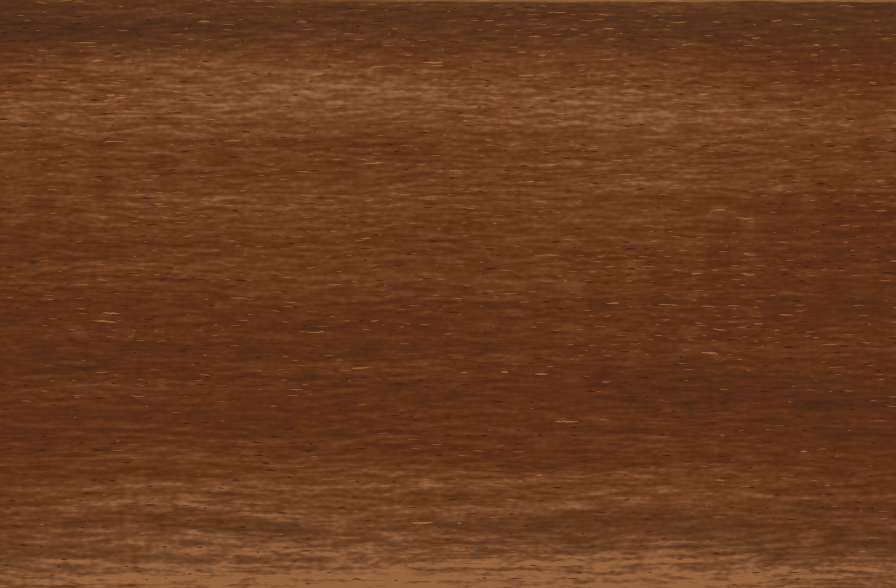
This texture is drawn by a WebGL 1 fragment shader. Its source:

```glsl
precision highp float;
// Weathered reddish-brown wood board with horizontal grain, pale chips and dark pores.
uniform vec2 u_resolution;

const vec3 DEEP  = vec3(0.325, 0.175, 0.095);
const vec3 RED   = vec3(0.37, 0.19, 0.095);
const vec3 BROWN = vec3(0.41, 0.23, 0.11);
const vec3 GOLD  = vec3(0.47, 0.275, 0.15);
const vec3 PALE  = vec3(0.55, 0.37, 0.23);
const vec3 GREY  = vec3(0.44, 0.28, 0.17);
const vec3 CHIP  = vec3(0.68, 0.47, 0.27);
const vec3 PORE  = vec3(0.18, 0.09, 0.05);
const float BROAD_GRAIN = 1.0;
const float STREAK_GRAIN = 0.9;
const float FINE_GRAIN = 1.6;
const float RING_DEPTH = 1.1;
const float CRACK_DEPTH = 0.85;

float hash(vec2 p) {
  return fract(sin(dot(p, vec2(127.1, 311.7))) * 43758.545);
}

vec2 gradientAt(vec2 cell) {
  float angle = 6.2832 * hash(cell);
  return vec2(cos(angle), sin(angle));
}

// Gradient noise, roughly -0.7 to 0.7
float noise(vec2 p) {
  vec2 i = floor(p), f = fract(p);
  vec2 u = f * f * f * (f * (f * 6.0 - 15.0) + 10.0);
  vec2 e = vec2(1.0, 0.0);
  float low = mix(dot(gradientAt(i), f), dot(gradientAt(i + e), f - e), u.x);
  float high = mix(dot(gradientAt(i + e.yx), f - e.yx),
                   dot(gradientAt(i + e.xx), f - e.xx), u.x);
  return mix(low, high, u.y);
}

float bump(float x, float centre, float width) {
  float d = (x - centre) / width;
  return exp(-d * d);
}

// Thin ragged horizontal slivers, at most one per cell
float slivers(vec2 p, vec2 cell, float thickness, float chance, float seed) {
  vec2 g = p / cell;
  g.x += 7.0 * hash(vec2(floor(g.y), seed));
  vec2 id = floor(g) + seed;
  vec2 jitter = vec2(hash(id + 3.7), hash(id + 9.2)) - 0.5;
  vec2 d = (fract(g) - 0.5 - 0.3 * jitter) * cell;
  d.y += 0.12 * jitter.x * d.x + 0.0012 * noise(p * vec2(110.0, 40.0));
  float halfLength = cell.x * mix(0.08, 0.35, hash(id + 5.3));
  float taper = max(1.0 - d.x * d.x / (halfLength * halfLength), 0.0);
  float halfThick = thickness * mix(0.5, 1.0, hash(id + 1.9)) * taper;
  float pixel = 0.5 / u_resolution.y;
  float body = 1.0 - smoothstep(-pixel, pixel, abs(d.y) - halfThick);
  return step(hash(id), chance) * body * smoothstep(0.0, 0.6, taper);
}

// Thin dark lines where stretched noise crosses zero
float cracks(vec2 p, float width) {
  return 1.0 - smoothstep(0.0, width, abs(noise(p)));
}

// Palette from darkest (0) to palest (4)
vec3 woodColour(float tone) {
  vec3 c = mix(DEEP, RED, clamp(tone, -1.2, 1.0));
  c = mix(c, BROWN, clamp(tone - 1.0, 0.0, 1.0));
  c = mix(c, GOLD, clamp(tone - 2.0, 0.0, 1.0));
  return mix(c, PALE, clamp(tone - 3.0, 0.0, 1.3));
}

void main() {
  vec2 p = gl_FragCoord.xy / u_resolution.y;
  float across = gl_FragCoord.x / u_resolution.x;
  float depth = 1.0 - p.y + 0.025 * noise(vec2(p.x * 1.6, p.y * 4.0));

  // Broad bands from the top edge to the bottom edge
  float tone = 1.55 + 1.4 * bump(depth, 0.18, 0.1) + 0.6 * bump(depth, 0.34, 0.11);
  tone -= 0.4 * bump(depth, 0.66, 0.11);
  tone += 1.15 * smoothstep(0.74, 0.91, depth) + 1.3 * smoothstep(0.92, 1.0, depth);
  tone -= 0.7 * bump(depth, 0.06, 0.05) * (1.0 - 0.7 * across);
  tone -= 0.6 * smoothstep(0.72, 1.0, across) + 0.3 * smoothstep(0.15, 0.0, across);

  // Grain at falling scales
  vec2 q = p + vec2(0.0, 0.006 * noise(p * vec2(5.0, 9.0)));
  q.y += 0.0016 * noise(p * vec2(28.0, 30.0) + 3.0);
  tone += BROAD_GRAIN * noise(q * vec2(1.0, 14.0));
  tone += STREAK_GRAIN * noise(q * vec2(2.2, 55.0) + 17.0);
  tone += FINE_GRAIN * noise(q * vec2(20.0, 135.0) + 41.0);
  tone += 0.9 * noise(p * vec2(85.0, 160.0) + 73.0);

  // Swirling growth rings in the lower part
  float ringHeight = p.y + 0.055 * noise(p * vec2(1.9, 6.5) + 5.0);
  float rings = noise(vec2(p.x * 1.5, ringHeight * 95.0));
  float ringZone = smoothstep(0.5, 0.72, depth);
  tone += RING_DEPTH * rings * mix(0.35, 1.0, ringZone);

  // Hairline cracks along the grain, in long and short sets
  float patches = smoothstep(-0.3, 0.3, noise(p * vec2(3.0, 12.0) + 8.0));
  float hairlines = 0.6 * cracks(q * vec2(5.0, 70.0) + 29.0, 0.13);
  hairlines += 0.6 * cracks(q * vec2(17.0, 85.0) + 57.0, 0.15);
  tone -= CRACK_DEPTH * (hairlines * mix(0.5, 1.2, patches) - 0.15);

  vec3 colour = woodColour(tone);
  float weathered = bump(depth, 0.03, 0.07) + smoothstep(0.8, 0.98, depth);
  float light = dot(colour, vec3(0.33));
  colour = mix(colour, GREY * light / dot(GREY, vec3(0.33)), 0.65 * min(weathered, 1.0));

  // Pale chips, denser in the upper and middle board
  float chipZone = 1.0 - 0.8 * smoothstep(0.55, 0.75, depth);
  chipZone *= 0.55 + 0.45 * across + 0.9 * noise(p * vec2(3.0, 7.0) + 60.0);
  for (int i = 0; i < 3; i++) {
    float k = float(i);
    vec2 cell = vec2(0.036, 0.0085) * (1.0 + 0.5 * k);
    float chance = chipZone * 0.34 / (1.0 + 3.5 * k * k);
    float chips = slivers(q, cell, 0.0012 + 0.0003 * k, chance, 11.0 + 23.0 * k);
    colour = mix(colour, CHIP, chips * (0.42 + 0.12 * k));
  }

  // Short dark pores
  float pores = slivers(q, vec2(0.03, 0.011), 0.0014, 0.12, 83.0);
  colour = mix(colour, PORE, 0.5 * pores);

  // Worn pale rim along the top
  float rim = smoothstep(0.995, 0.999, p.y + 0.004 * noise(vec2(p.x * 9.0, 2.0)));
  colour = mix(colour, CHIP, 0.6 * rim * smoothstep(0.1, 0.7, across));
  gl_FragColor = vec4(colour, 1.0);
}
```
